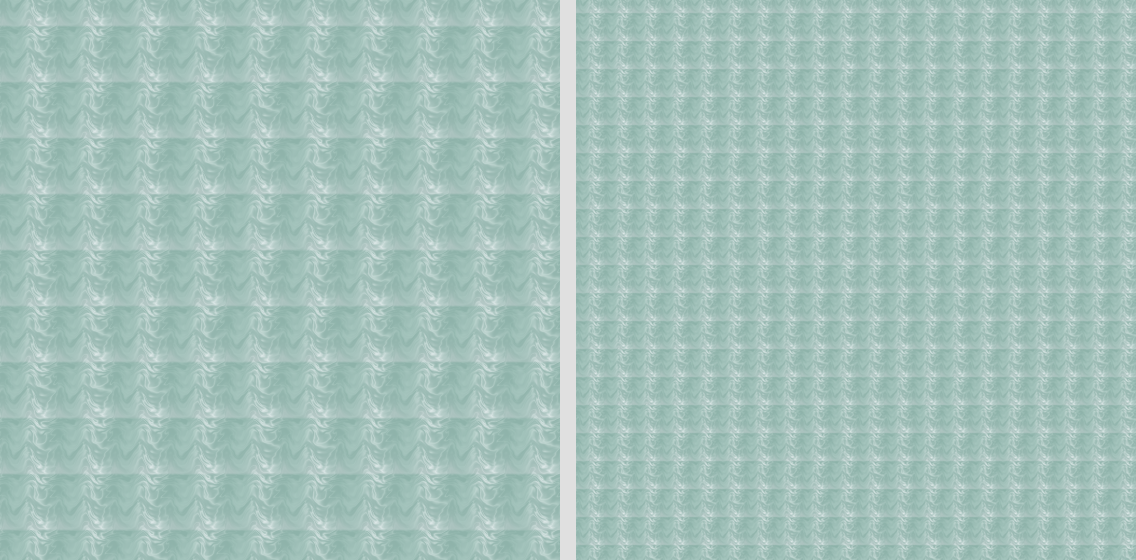
Left: one tile. Right: repeated 2 by 2.
Write a WebGL 1 fragment shader that draws this pattern.

```glsl
precision highp float;

uniform vec2 u_resolution;

const float PI = 3.14159265;
const float REPEATS = 10.0;       // cells across and down
const float BASELINE = 0.51;      // height of the pale band's lower edge in a cell
const float COLUMN_X = 0.67;      // centre of the pale column in a cell
const float COLUMN_WIDTH = 0.19;
const float FOLD_X = 0.77;        // lowest point of the V-shaped folds
const float FOLD_DEPTH = 0.11;
const float SWIRL = 0.26;
const float VARIATION = 0.07;     // drift between neighbouring cells
const float VEIN_COUNT = 19.0;
const vec2 VEIN_SCALE = vec2(3.0, 5.0);
const vec2 GRAIN_SCALE = vec2(5.0, 11.0);
const int OCTAVES = 3;
const int SAMPLES = 2;            // smoothing samples per axis

const vec3 DEEP = vec3(0.555, 0.70, 0.665);
const vec3 SEA = vec3(0.63, 0.757, 0.728);
const vec3 MINT = vec3(0.68, 0.82, 0.775);
const vec3 HAZE = vec3(0.70, 0.78, 0.77);
const vec3 FOAM = vec3(0.87, 0.91, 0.91);

float hash(vec2 p) {
  return fract(sin(dot(p, vec2(127.1, 311.7))) * 43758.5453);
}

// Value noise that wraps after a whole number of lattice steps
float noise(vec2 p, vec2 period) {
  vec2 i = floor(p);
  vec2 f = p - i;
  f = f * f * (3.0 - 2.0 * f);
  vec2 a = mod(i, period);
  vec2 b = mod(i + 1.0, period);
  return mix(mix(hash(a), hash(vec2(b.x, a.y)), f.x),
             mix(hash(vec2(a.x, b.y)), hash(b), f.x), f.y);
}

float fbm(vec2 p, vec2 period) {
  float sum = 0.0;
  float weight = 0.57;
  for (int i = 0; i < OCTAVES; i++) {
    sum += weight * noise(p, period);
    p *= 2.0;
    period *= 2.0;
    weight *= 0.5;
  }
  return sum;
}

float foldWave(float x) {
  return cos(4.0 * PI * (x - FOLD_X));
}

vec3 marble(vec2 uv) {
  vec2 p = uv * REPEATS - vec2(0.0, BASELINE);
  float height = fract(p.y);

  // Shared swirl in every cell, with a slow drift across the canvas
  float drift = VARIATION * (noise(p * 2.0, vec2(2.0 * REPEATS)) - 0.5);
  vec2 swirl = vec2(fbm(p * 3.0, vec2(3.0)),
                    fbm(p * 3.0 + vec2(1.37, 0.61), vec2(3.0))) - 0.5;
  vec2 w = p + SWIRL * swirl + drift;
  w.y += FOLD_DEPTH * foldWave(w.x) * (0.35 + 0.65 * sin(PI * height));

  // Veins and grain follow the folds
  float field = fbm(w * VEIN_SCALE, VEIN_SCALE);
  float vein = pow(1.0 - abs(sin(field * VEIN_COUNT)), 2.0);
  float grain = fbm(w * GRAIN_SCALE, GRAIN_SCALE);

  // Pale column and jagged band above the baseline
  float offset = (fract(w.x - COLUMN_X + 0.5) - 0.5) / COLUMN_WIDTH;
  float column = exp(-offset * offset);
  float jagged = max(height + 0.06 * foldWave(w.x) + 0.3 * (grain - 0.5), 0.0);
  float band = smoothstep(0.0, 0.05, height) * exp(-6.0 * jagged);

  vec3 color = mix(DEEP, SEA, smoothstep(0.3, 0.65, 0.5 * (grain + field)));
  color = mix(color, MINT, vein * (0.2 + 0.6 * column));
  color = mix(color, HAZE, clamp(0.75 * band + 0.35 * column, 0.0, 1.0));
  float streak = column * (0.55 * vein + 0.5 * smoothstep(0.48, 0.72, grain));
  float crest = band * (0.15 + 0.6 * column) * smoothstep(0.35, 0.65, grain);
  color = mix(color, FOAM, clamp(streak + crest, 0.0, 1.0));

  // Green shadows between the pale folds
  float shadow = column * smoothstep(0.7, 1.0, abs(sin(field * VEIN_COUNT)));
  return mix(color, DEEP, 0.4 * shadow * (1.0 - band));
}

void main() {
  vec3 color = vec3(0.0);
  for (int y = 0; y < SAMPLES; y++) {
    for (int x = 0; x < SAMPLES; x++) {
      vec2 jitter = (vec2(float(x), float(y)) + 0.5) / float(SAMPLES) - 0.5;
      color += marble((gl_FragCoord.xy + jitter) / u_resolution);
    }
  }
  gl_FragColor = vec4(color / float(SAMPLES * SAMPLES), 1.0);
}
```
